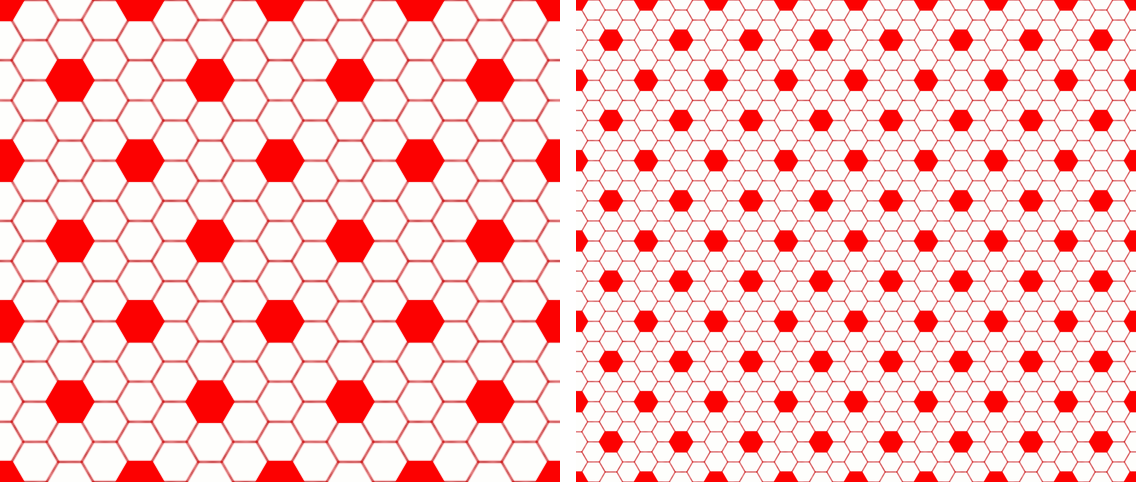
Left: one tile. Right: repeated 2 by 2.
This pattern is drawn by a Shadertoy shader. Its source:

```glsl
const float TAU = 6.2831853;
const float SQRT3 = 1.7320508;

// Lengths are in hexagon sides; a column step is 1.5, a row step is SQRT3.
const vec2 GRID = vec2(16.0, 12.0);              // columns and rows of cells
const vec2 CELL_PERIOD = vec2(3.0, SQRT3);       // lattice of all hexagons
const vec2 FILL_PERIOD = vec2(6.0, 4.0 * SQRT3); // lattice of filled hexagons
const float FILL_OUTSET = 0.045;
const float LINE_SPREAD = 0.042;
const float KNOT_RADIUS = 0.075;
const float TONE_BASE = 0.78;
const float TONE_SWING = 0.22;

const vec3 PAPER = vec3(0.995, 0.995, 0.99);
const vec3 RED   = vec3(0.99, 0.005, 0.005);
const vec3 HALO  = vec3(0.98, 0.75, 0.75);
const vec3 CORE  = vec3(0.79, 0.29, 0.30);
const vec3 KNOT  = vec3(0.83, 0.09, 0.09);

// Offset from the nearest point of a centred rectangular lattice.
vec2 nearestOffset(vec2 p, vec2 period) {
    vec2 corner = mod(p + 0.5 * period, period) - 0.5 * period;
    vec2 centre = mod(p, period) - 0.5 * period;
    return dot(corner, corner) < dot(centre, centre) ? corner : centre;
}

// Signed distance to a flat-topped hexagon of unit side.
float hexDistance(vec2 q) {
    q = abs(q);
    return max(q.y, dot(q, vec2(0.5 * SQRT3, 0.5))) - 0.5 * SQRT3;
}

float vertexDistance(vec2 q) {
    q = abs(q);
    return min(distance(q, vec2(1.0, 0.0)), distance(q, vec2(0.5, 0.5 * SQRT3)));
}

// Uneven line strength; whole-number frequencies wrap at the edges.
float lineTone(vec2 uv) {
    float waves = sin(TAU * (37.0 * uv.x + 29.0 * uv.y))
                + sin(TAU * (23.0 * uv.x - 41.0 * uv.y) + 1.3)
                + sin(TAU * 17.0 * uv.y + 2.1);
    return TONE_BASE + TONE_SWING * waves / 3.0;
}

void mainImage(out vec4 fragColor, in vec2 fragCoord) {
    vec2 uv = fragCoord / iResolution.xy;
    vec2 extent = GRID * vec2(1.5, SQRT3);
    vec2 p = uv * extent;
    float pixel = max(extent.x / iResolution.x, extent.y / iResolution.y);

    // Soft outlines with a pale halo
    vec2 cell = nearestOffset(p, CELL_PERIOD);
    float edge = hexDistance(cell) / LINE_SPREAD;
    float ink = exp(-0.5 * edge * edge);
    vec3 color = mix(PAPER, HALO, smoothstep(0.0, 0.45, ink));
    color = mix(color, CORE, smoothstep(0.3, 0.95, ink) * lineTone(uv));

    // Darker joints where three outlines meet
    float joint = 1.0 - smoothstep(0.0, KNOT_RADIUS + 0.5 * pixel, vertexDistance(cell));
    color = mix(color, KNOT, joint);

    // Filled hexagons cover their own outlines
    float fill = hexDistance(nearestOffset(p, FILL_PERIOD)) - FILL_OUTSET;
    color = mix(color, RED, 1.0 - smoothstep(-0.6 * pixel, 0.6 * pixel, fill));

    fragColor = vec4(color, 1.0);
}
```
